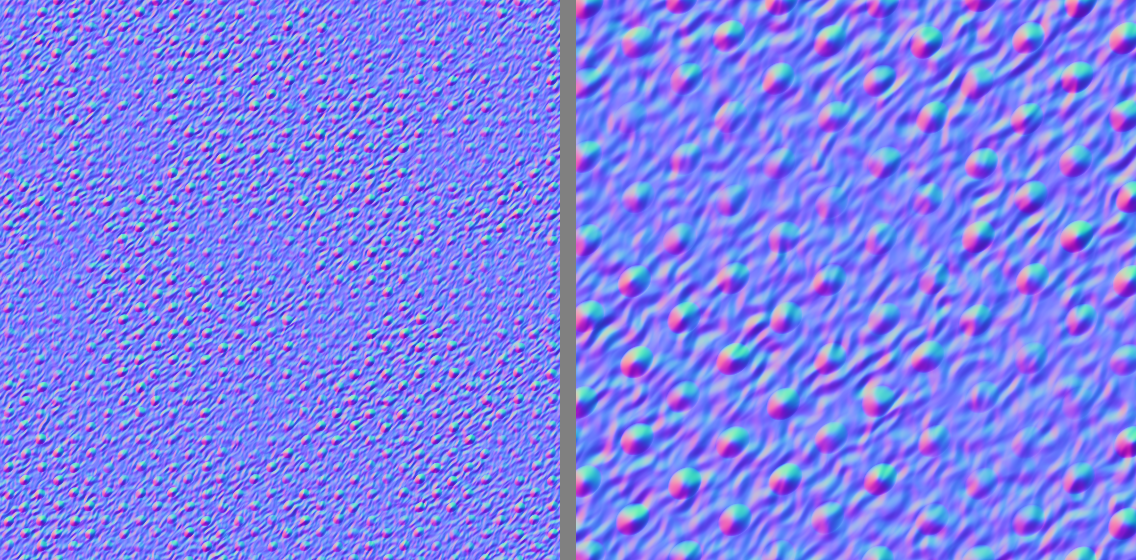
Left: the whole. Right: its middle third, enlarged.
Reproduce this texture map procedurally as a three.js fragment shader.

```glsl
#define LATTICE vec2(34.0, 21.0)      // bump columns and rows
#define BUMP_SIZE vec2(0.0112, 0.0088) // half length and half width
#define BUMP_HEIGHT 1.12
#define BUMP_JITTER 0.0025
#define WRINKLE_CELL vec2(0.0140, 0.0062)
#define WRINKLE_ANGLE 0.72
#define WRINKLE_DEPTH 0.56
#define GRAIN_CELL vec2(0.0100, 0.0050)
#define GRAIN_ANGLE 1.08
#define GRAIN_DEPTH 0.29
#define PATCH_CELL vec2(0.13, 0.10)
#define CALM_LEVEL 0.45

varying vec2 vUv;

vec3 hash3(vec2 cell) {
  vec3 h = fract(cell.xyx * vec3(0.1031, 0.1030, 0.0973));
  h += dot(h, h.yxz + 33.33);
  return fract((h.xxy + h.yzz) * h.zyx);
}

// Maps to axes along and across a direction
mat2 axes(float angle) {
  float c = cos(angle), s = sin(angle);
  return mat2(c, -s, s, c);
}

// Cellular noise of signed round splats: slope in xy, height in z
vec3 splatNoise(vec2 p) {
  vec2 cell = floor(p);
  vec3 total = vec3(0.0);
  for (int y = -1; y <= 1; y++) {
    for (int x = -1; x <= 1; x++) {
      vec2 id = cell + vec2(float(x), float(y));
      vec3 rnd = hash3(id + 137.0);
      vec2 d = p - id - rnd.xy;
      float w = max(0.0, 1.0 - dot(d, d));
      total += (rnd.z * 2.0 - 1.0) * w * w * vec3(-6.0 * d, w);
    }
  }
  return total;
}

// Slope of noise stretched along a direction
vec2 streakSlope(vec2 p, vec2 cell, float angle) {
  mat2 turn = axes(angle);
  vec2 slope = splatNoise(turn * p / cell).xy;
  return (slope * vec2(cell.y / cell.x, 1.0)) * turn;
}

// Staggered bumps: slope in xy, coverage in z
vec3 bumpField(vec2 p) {
  vec2 grid = p * LATTICE;
  float stagger = 0.5 * mod(floor(grid.x), 2.0);
  grid.y += stagger;
  vec2 id = floor(grid);
  vec3 rnd = hash3(id + 51.0);
  vec2 d = (fract(grid) - 0.5) / LATTICE - (rnd.xy - 0.5) * 2.0 * BUMP_JITTER;
  mat2 turn = axes(WRINKLE_ANGLE);
  vec2 e = turn * d / BUMP_SIZE;
  float w = max(0.0, 1.0 - dot(e, e));
  vec2 slope = (-4.0 * w * e) * turn;
  return vec3(slope * mix(0.6, 1.15, rnd.z), w);
}

void main() {
  // Broad patches of strong and calm relief
  float relief = splatNoise(axes(WRINKLE_ANGLE) * vUv / PATCH_CELL).z;
  float strength = mix(CALM_LEVEL, 1.0, smoothstep(-0.5, 0.3, relief));

  // Waver the streaks slightly
  vec2 p = vUv + 0.0010 * sin(vUv.yx * vec2(173.0, 211.0) + 2.0 * sin(vUv * 67.0));

  vec3 bumps = bumpField(vUv);
  vec2 wrinkles = streakSlope(p, WRINKLE_CELL, WRINKLE_ANGLE);
  vec2 grain = streakSlope(p + 0.37, GRAIN_CELL, GRAIN_ANGLE);

  vec2 slope = strength * BUMP_HEIGHT * bumps.xy;
  slope += strength * WRINKLE_DEPTH * (1.0 - 0.5 * bumps.z) * wrinkles;
  slope += GRAIN_DEPTH * grain;

  // Steepen the left-hand sides and ease the right-hand ones
  slope.x += 0.45 * slope.x * slope.x / (1.0 + abs(slope.x)) - 0.05;

  // Encode the surface normal as colour
  vec3 normal = normalize(vec3(slope.x, -slope.y, 1.0));
  gl_FragColor = vec4(normal * 0.5 + 0.5, 1.0);
}
```
